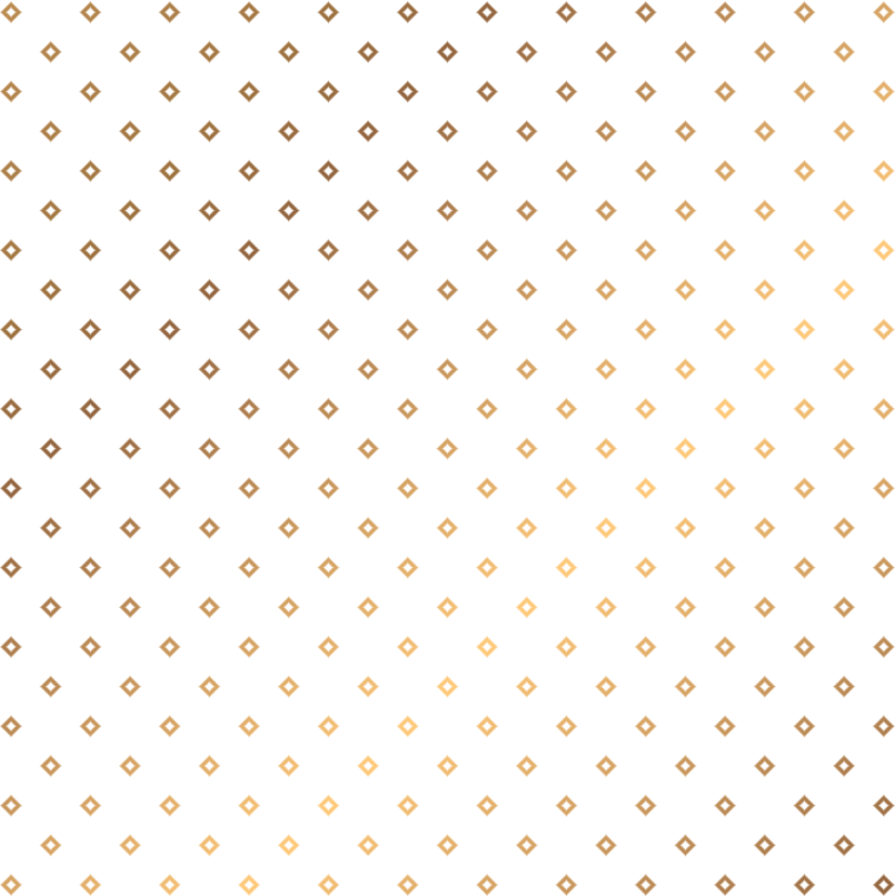
Reproduce this pattern procedurally as a three.js fragment shader.

```glsl
// Small outlined gold diamonds in staggered rows on white, tinted by a diagonal metallic gradient.
#define PITCH 0.08854     // spacing between diamonds in a row
#define MARGIN 0.01237    // center of the lower left diamond
#define RADIUS 0.00833    // center to corner, along the middle of the line
#define HALF_LINE 0.0032  // half the line width, measured along an axis
#define SOFTNESS 0.0024   // edge blur, measured along an axis
#define GOLD_START vec3(0.74, 0.55, 0.32)
#define GOLD_OLIVE vec3(0.62, 0.45, 0.25)
#define GOLD_DARK vec3(0.58, 0.40, 0.25)
#define GOLD_LIGHT vec3(1.00, 0.79, 0.48)

varying vec2 vUv;

// Position within the nearest cell; odd rows shift by half a pitch.
vec2 staggeredCell(vec2 uv) {
  vec2 p = (uv - MARGIN) / PITCH;
  float row = floor(p.y * 2.0 + 0.5);
  p.x -= 0.5 * mod(row, 2.0);
  return vec2(fract(p.x + 0.5) - 0.5, p.y - 0.5 * row) * PITCH;
}

// Coverage of a diamond outline centered on the origin.
float diamondOutline(vec2 p) {
  float d = abs(abs(p.x) + abs(p.y) - RADIUS) - HALF_LINE;
  return 1.0 - smoothstep(-SOFTNESS, SOFTNESS, d);
}

float ramp(float from, float to, float t) {
  return clamp((t - from) / (to - from), 0.0, 1.0);
}

// Gold tones from the upper left corner (0) to the lower right corner (1).
vec3 goldGradient(float t) {
  vec3 gold = mix(GOLD_START, GOLD_OLIVE, ramp(0.0, 0.19, t));
  gold = mix(gold, GOLD_DARK, ramp(0.19, 0.28, t));
  gold = mix(gold, GOLD_LIGHT, ramp(0.28, 0.633, t));
  return mix(gold, GOLD_DARK, ramp(0.633, 0.99, t));
}

void main() {
  float diagonal = 0.5 * (vUv.x + 1.0 - vUv.y);
  float ink = diamondOutline(staggeredCell(vUv));
  gl_FragColor = vec4(mix(vec3(1.0), goldGradient(diagonal), ink), 1.0);
}
```
